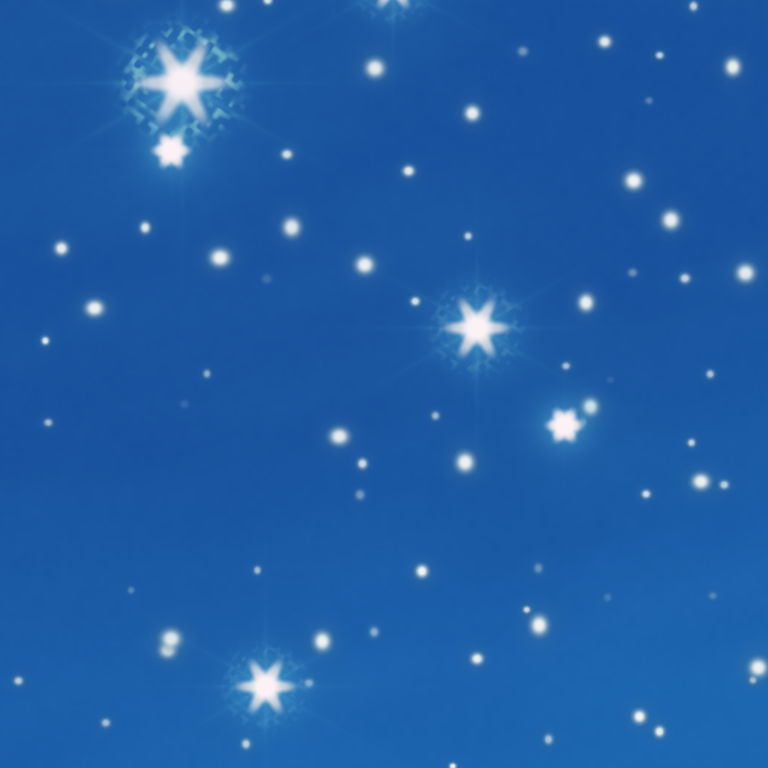
A Shadertoy shader for this texture:

```glsl
// Blue night sky with soft scattered stars and a few bright six-armed flares.

const vec3 SKY_HIGH   = vec3(0.098, 0.325, 0.622);
const vec3 SKY_LOW    = vec3(0.112, 0.400, 0.690);
const vec3 STAR_CORE  = vec3(0.95, 0.96, 0.95);
const vec3 STAR_EDGE  = vec3(0.62, 0.71, 0.77);
const vec3 STAR_HALO  = vec3(0.26, 0.46, 0.62);
const vec3 ARM_TINT   = vec3(0.82, 0.84, 0.88);
const vec3 FLARE_CORE = vec3(0.99, 0.95, 0.96);
const vec3 FLARE_GLOW = vec3(0.27, 0.60, 0.78);
const vec3 SPECKLE    = vec3(0.52, 0.78, 0.82);

const float MEDIUM_CELLS   = 6.0;
const float MEDIUM_DENSITY = 0.74;
const vec2  MEDIUM_RADIUS  = vec2(0.0095, 0.0170);
const float SMALL_CELLS    = 8.0;
const float SMALL_DENSITY  = 0.62;
const vec2  SMALL_RADIUS   = vec2(0.0060, 0.0095);

// Bright stars: position, core radius, flare strength.
const int BRIGHT_COUNT = 6;
const vec4 BRIGHT[BRIGHT_COUNT] = vec4[BRIGHT_COUNT](
    vec4(0.237, 0.892, 0.034, 1.00),
    vec4(0.621, 0.573, 0.027, 0.72),
    vec4(0.346, 0.106, 0.025, 0.68),
    vec4(0.735, 0.446, 0.024, 0.12),
    vec4(0.223, 0.804, 0.024, 0.15),
    vec4(0.512, 1.022, 0.024, 0.65));

const float SIXTH_TURN = 1.0471976;

vec2 hash2(vec2 p) {
    vec3 q = fract(p.xyx * vec3(0.1031, 0.1030, 0.0973));
    q += dot(q, q.yzx + 33.33);
    return fract((q.xx + q.yz) * q.zy);
}

float noise(vec2 p) {
    vec2 i = floor(p), f = fract(p);
    f = f * f * (3.0 - 2.0 * f);
    float low  = mix(hash2(i).x, hash2(i + vec2(1, 0)).x, f.x);
    float high = mix(hash2(i + vec2(0, 1)).x, hash2(i + vec2(1, 1)).x, f.x);
    return mix(low, high, f.y);
}

// Folds the plane into one of six sectors, with its axis along x.
vec2 foldSix(vec2 p, float turn) {
    float angle = atan(p.y, p.x) - turn;
    angle = mod(angle + 0.5 * SIXTH_TURN, SIXTH_TURN) - 0.5 * SIXTH_TURN;
    return length(p) * vec2(cos(angle), sin(angle));
}

vec3 sky(vec2 uv) {
    float cloud = 0.65 * noise(uv * 2.5 + 7.0) + 0.35 * noise(uv * 6.0);
    float height = uv.y - 0.25 * uv.x - 0.16 * (cloud - 0.5);
    vec3 color = mix(SKY_LOW, SKY_HIGH, smoothstep(-0.25, 0.52, height));
    float wisp = noise(vec2(uv.x + 2.0 * uv.y, 5.0 * uv.y - 2.0 * uv.x) * 3.0);
    float grain = noise(uv * 60.0) + noise(uv * 130.0) - 1.0;
    return color + vec3(0.010, 0.018, 0.014) * (wisp - 0.5) + 0.005 * grain;
}

// Soft round star with a pale rim and a faint grey-blue halo.
vec3 addStar(vec3 color, vec2 p, float radius, float opacity, float lump) {
    float d = length(p * vec2(1.0 + lump, 1.0 - lump)) / radius;
    float body = 1.0 - smoothstep(0.15, 1.25, d);
    vec3 tint = mix(STAR_CORE, STAR_EDGE, smoothstep(0.35, 0.95, d));
    color = mix(color, STAR_HALO, 0.55 * opacity * exp(-0.6 * d * d));
    return mix(color, tint, opacity * body);
}

vec3 addStarLayer(vec3 color, vec2 uv, float cells, float density,
                  vec2 radii, vec2 opacities, float seed) {
    vec2 home = floor(uv * cells);
    for (int y = -1; y <= 1; y++)
    for (int x = -1; x <= 1; x++) {
        vec2 cell = home + vec2(x, y);
        vec2 place = hash2(cell + seed);
        vec2 kind = hash2(cell + seed + 41.7);
        vec2 shape = hash2(cell + seed + 83.1);
        if (kind.x > density) continue;
        vec2 p = uv - (cell + place) / cells;
        float opacity = mix(opacities.x, opacities.y, shape.y);
        color = addStar(color, p, mix(radii.x, radii.y, kind.y), opacity,
                        0.14 * (shape.x - 0.5));
    }
    return color;
}

// Bright star: glow, long thin rays, speckled ring, blunt arms and a core.
vec3 addFlare(vec3 color, vec2 p, float core, float flare) {
    float d = length(p) / core;
    vec2 arm = foldSix(p, 0.0) / core;
    vec2 ray = foldSix(p, 0.5 * SIXTH_TURN) / core;
    float reach = 1.0 + 0.95 * flare;

    float rays = exp(-abs(ray.y) / 0.12) + exp(-abs(p.y) / (0.09 * core));
    float glow = 0.62 * exp(-d * d / (1.6 + 1.6 * flare)) + 0.16 * exp(-d / 2.2)
               + 0.50 * flare * rays * exp(-d / 2.2);
    color = mix(color, FLARE_GLOW, min(glow, 0.9));

    // Only the strongest flares break up into speckles.
    float ring = exp(-pow((d - 1.8) / 0.5, 2.0));
    float specks = smoothstep(0.35, 0.95, noise(mat2(0.8, 0.6, -0.6, 0.8) * p / core * 4.5 + 20.0));
    color = mix(color, SPECKLE, 0.75 * pow(flare, 4.0) * ring * specks);

    float along = arm.x / reach;
    float halfWidth = 0.34 * (1.0 - 0.55 * along);
    float arms = 1.0 - smoothstep(-0.16, 0.20, abs(arm.y) - halfWidth);
    arms *= 1.0 - smoothstep(0.55, 1.12, along);
    color = mix(color, ARM_TINT, 0.92 * arms);
    return mix(color, FLARE_CORE, 1.0 - smoothstep(0.35, 1.0, d));
}

void mainImage(out vec4 fragColor, in vec2 fragCoord) {
    vec2 uv = fragCoord / iResolution.xy;
    vec3 color = sky(uv);
    color = addStarLayer(color, uv, SMALL_CELLS, SMALL_DENSITY,
                         SMALL_RADIUS, vec2(0.10, 0.95), 11.0);
    color = addStarLayer(color, uv, MEDIUM_CELLS, MEDIUM_DENSITY,
                         MEDIUM_RADIUS, vec2(0.9, 1.0), 57.0);
    for (int i = 0; i < BRIGHT_COUNT; i++)
        color = addFlare(color, uv - BRIGHT[i].xy, BRIGHT[i].z, BRIGHT[i].w);
    fragColor = vec4(color, 1.0);
}
```
